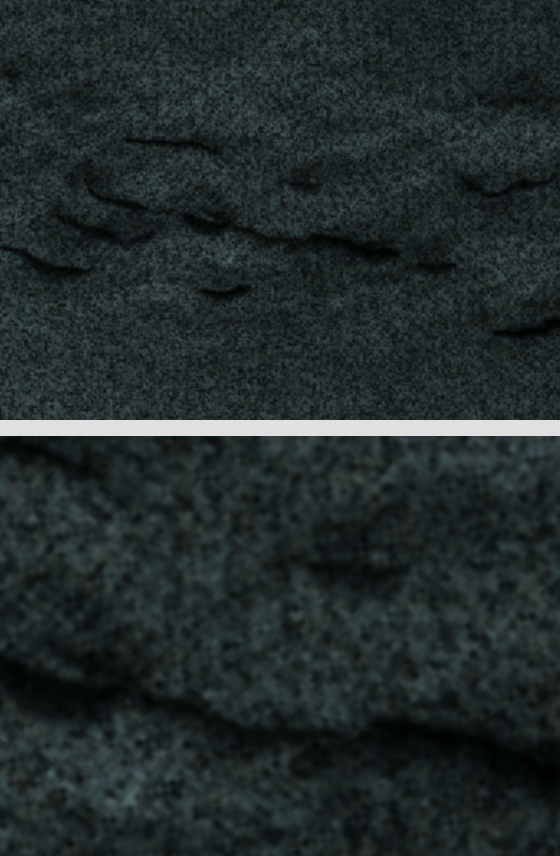
Top, the full canvas; bottom, a detail of the centre.
Write a Shadertoy shader that draws this texture.

```glsl
// Dark, damp sand with crumbling ledges, dimly lit from above.
// Warped fbm gives the relief, a loop of ragged spindles cuts the crevices,
// and fine value noise adds the grains.

float hash(vec2 p) {
    return fract(sin(dot(p, vec2(127.1, 311.7))) * 43758.5453);
}

float noise(vec2 p) {
    vec2 i = floor(p), f = fract(p);
    f = f * f * (3.0 - 2.0 * f);
    return mix(mix(hash(i), hash(i + vec2(1, 0)), f.x),
               mix(hash(i + vec2(0, 1)), hash(i + vec2(1, 1)), f.x), f.y);
}

float fbm(vec2 p) {
    float sum = 0.0, amp = 0.5;
    for (int i = 0; i < 5; i++) {
        sum += amp * noise(p);
        p = mat2(1.6, 1.2, -1.2, 1.6) * p + 7.3;
        amp *= 0.5;
    }
    return sum / 0.97;
}

float relief(vec2 p) {
    return fbm(p * vec2(4.0, 6.5) + 3.1);
}

// x: black hollow, y: soft shade around it, z: pale lip above it
vec3 crevices(vec2 p, float aspect) {
    vec3 result = vec3(0.0);
    for (int i = 0; i < 17; i++) {
        float k = float(i);
        float spread = hash(vec2(k, 1.7)) + hash(vec2(k, 5.2)) - 1.0;
        vec2 center = vec2(fract(k * 0.618 + 0.37) * aspect, 0.47 + 0.4 * spread);
        float size = hash(vec2(k, 9.4));
        vec2 d = p - center;
        d.y -= d.x * (hash(vec2(k, 3.3)) - 0.55) * 0.8;

        float along = abs(d.x) / mix(0.035, 0.15, size * size);
        float taper = max(0.0, 1.0 - along * along);
        float depth = mix(0.015, 0.034, hash(vec2(k, 6.1))) * taper;
        float below = -d.y;
        float hollow = smoothstep(-0.007, 0.007, below)
                     * (1.0 - smoothstep(depth * 0.3, depth + 0.014, below))
                     * smoothstep(0.0, 0.4, taper);
        float shade = exp(-dot(d, d * vec2(70.0, 500.0)));
        float lip = taper * smoothstep(-0.004, 0.012, d.y) * exp(-max(d.y, 0.0) * 38.0);
        result = max(result, vec3(hollow * mix(0.65, 1.0, hash(vec2(k, 8.8))), shade, lip));
    }
    return result;
}

void mainImage(out vec4 fragColor, in vec2 fragCoord) {
    vec2 p = fragCoord / iResolution.y;
    float aspect = iResolution.x / iResolution.y;

    // Crumbled band across the middle, smoother sand above and below
    float rough = smoothstep(-0.06, 0.12, p.y - 0.3 + 0.13 * p.x)
                * (1.0 - 0.8 * smoothstep(0.72, 0.95, p.y));

    // Relief shading: slopes that face upward catch the light
    vec2 warp = vec2(fbm(p * 5.0), fbm(p * 5.0 + 17.0)) - 0.5;
    vec2 q = p + 0.13 * warp;
    float height = relief(q);
    float slope = height - relief(q + vec2(-0.008, 0.024));
    float light = 0.171 + (height - 0.5) * 0.1 * mix(0.5, 1.0, rough)
                + slope * mix(0.1, 0.42, rough);

    // Crevices with overhanging upper edges
    vec3 cut = crevices(q, aspect);
    light += 0.022 * cut.z;
    light *= 1.0 - 0.28 * cut.y;
    light *= 1.0 - 0.9 * cut.x;

    // Uneven lamp: brighter at the lower left, fading to the right
    light *= 1.07 - 0.17 * p.x / aspect * smoothstep(0.0, 0.9, p.x);
    light += 0.018 * (1.0 - smoothstep(0.1, 0.75, length(p)));

    // Sand grains with a few pale ones
    mat2 turn = mat2(0.8, 0.6, -0.6, 0.8);
    float grain = 0.75 * noise(p * 128.0) + 0.6 * noise(turn * p * 195.0) - 0.675;
    float sparkle = smoothstep(0.86, 1.0, noise(turn * p * 105.0 + 40.0));
    light *= 1.0 + 1.05 * grain + 0.25 * sparkle;

    // Cold teal tone, with grains leaning slightly brown or blue
    float tint = noise(p * 90.0 + 60.0) - 0.5;
    vec3 color = vec3(light * 0.82 - 0.007, light, light * 1.005);
    color *= 1.0 + tint * vec3(0.12, 0.0, -0.1);
    fragColor = vec4(clamp(color, 0.0, 1.0), 1.0);
}
```
